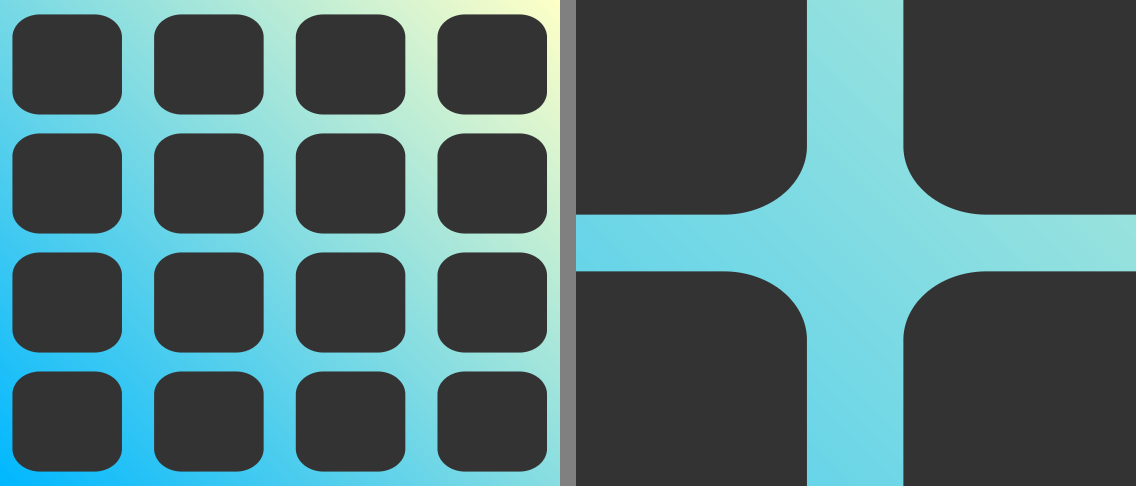
Left: the whole. Right: its middle third, enlarged.
Reproduce this pattern procedurally as a WebGL 2 fragment shader.

```glsl
#version 300 es
precision highp float;

// A 4 by 4 grid of dark tiles with elliptical corners over a diagonal gradient.
// The plane is folded into grid cells, and one rounded-box field draws each tile.
// The gradient runs at 45 degrees from the lower left to the upper right.

uniform vec2 u_resolution;
out vec4 fragColor;

// Layout, as fractions of the canvas width and height
const vec2 TILE_COUNT    = vec2(4.0, 4.0);
const vec2 GRID_CENTER   = vec2(0.4995, 0.5);
const vec2 TILE_PITCH    = vec2(0.2530, 0.2449);
const vec2 TILE_HALF     = vec2(0.0978, 0.1030);
const vec2 CORNER_RADIUS = vec2(0.0495, 0.0470);

// Colours
const vec3 TILE_COLOR     = vec3(0.200);
const vec3 GRADIENT_START = vec3(0.000, 0.718, 1.000);
const vec3 GRADIENT_END   = vec3(1.000, 1.000, 0.780);

// Linear blend at 45 degrees whose ends meet the two opposite corners
vec3 diagonalGradient(vec2 uv) {
    float t = dot(uv, u_resolution) / (u_resolution.x + u_resolution.y);
    return mix(GRADIENT_START, GRADIENT_END, t);
}

// Offset from the centre of the nearest tile in the grid
vec2 nearestTileOffset(vec2 uv) {
    vec2 p = uv - GRID_CENTER;
    vec2 limit = 0.5 * (TILE_COUNT - 1.0);
    vec2 cell = clamp(floor(p / TILE_PITCH) + 0.5, -limit, limit);
    return p - cell * TILE_PITCH;
}

// Rounded box measured in corner radii: negative inside, zero on the edge
float roundedBox(vec2 p, vec2 halfSize, vec2 radius) {
    vec2 q = (abs(p) - halfSize) / radius + 1.0;
    return length(max(q, 0.0)) + min(max(q.x, q.y), 0.0) - 1.0;
}

void main() {
    vec2 uv = gl_FragCoord.xy / u_resolution;

    // Field and its change per pixel, for an even edge on the ellipses
    float field = roundedBox(nearestTileOffset(uv), TILE_HALF, CORNER_RADIUS);
    float pixelStep = max(length(vec2(dFdx(field), dFdy(field))), 1e-5);
    float coverage = clamp(0.5 - field / pixelStep, 0.0, 1.0);

    vec3 color = mix(diagonalGradient(uv), TILE_COLOR, coverage);
    fragColor = vec4(color, 1.0);
}
```
